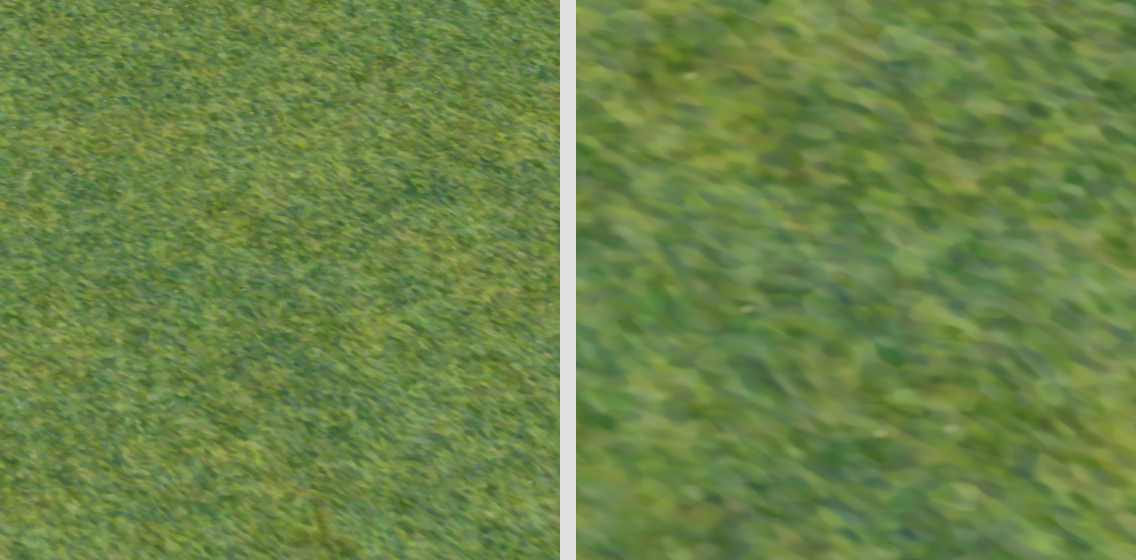
Left, the full canvas; right, a detail of the centre.
Give the GLSL for this texture, as a WebGL 1 fragment shader.

```glsl
precision highp float;
uniform vec2 u_resolution;

// Colour: average turf and the three axes along which it varies
const vec3 TURF = vec3(0.423, 0.518, 0.275);
const vec3 LIGHT_AXIS = vec3(0.055, 0.050, 0.032);
const vec3 WARM_AXIS = vec3(0.028, 0.006, -0.020);
const vec3 GREY_AXIS = vec3(0.010, -0.004, 0.030);
const vec3 SPECK = vec3(0.66, 0.66, 0.50);

// Cell sizes (along, across the blades) in canvas heights
const vec2 BLADE_SIZE = vec2(0.0175, 0.0076);
const vec2 FIBRE_SIZE = vec2(0.0145, 0.0068);
const vec2 TUFT_SIZE = vec2(0.038, 0.021);
const vec2 PATCH_SIZE = vec2(0.16, 0.09);
const float SPECK_CELL = 0.05;
const float SPECK_CHANCE = 0.012;

// Share of each layer in (light, warm, grey)
const vec3 BLADE_MIX = vec3(0.51, 0.34, 0.46);
const vec3 FIBRE_MIX = vec3(0.43, 0.26, 0.42);
const vec3 TUFT_MIX = vec3(0.35, 0.38, 0.27);
const vec3 PATCH_MIX = vec3(0.17, 0.34, 0.08);

const float LEAN = -0.63;       // blade direction in radians
const float FIBRE_TURN = 0.25;  // extra turn of the second blade layer
const float SWAY = 0.003;       // reach of the waves that bend the blades
const float FALLOFF = 4.7;      // sharpness of the cell blending
const float NOISE_GAIN = 5.5;   // brings the noise to unit spread

vec3 hash3(vec2 p) {
  vec3 h = fract(p.xyx * vec3(0.1031, 0.1030, 0.0973));
  h += dot(h, h.yxz + 33.33);
  return fract((h.xxy + h.yzz) * h.zyx);
}

vec2 rotate(vec2 p, float angle) {
  float c = cos(angle);
  float s = sin(angle);
  return vec2(c * p.x + s * p.y, c * p.y - s * p.x);
}

// Soft cellular noise: three independent signals centred on zero
vec3 cellNoise(vec2 p) {
  vec2 base = floor(p);
  vec3 sum = vec3(0.0);
  float total = 0.0;
  for (int j = -1; j <= 1; j++) {
    for (int i = -1; i <= 1; i++) {
      vec2 cell = base + vec2(float(i), float(j));
      vec2 offset = cell + hash3(cell + 57.3).xy - p;
      float weight = exp(-FALLOFF * dot(offset, offset));
      sum += weight * hash3(cell);
      total += weight;
    }
  }
  return (sum / total - 0.5) * NOISE_GAIN;
}

// Ground receding toward the top, where blades lie flatter and finer
vec2 groundPlane(vec2 p) {
  float x = p.x - 0.5;
  return vec2(x * (1.0 + 0.4 * p.y),
              p.y + 0.35 * p.y * p.y - 0.25 * x * p.y);
}

// Gentle layered waves that keep the blades from running parallel
vec2 sway(vec2 p) {
  return SWAY * vec2(sin(p.y * 31.0 + 2.0 * sin(p.x * 13.0)),
                     sin(p.x * 37.0 + 2.0 * sin(p.y * 17.0)));
}

// Rare dry flecks, kept away from their cell borders
float specks(vec2 p) {
  vec2 cell = floor(p / SPECK_CELL);
  vec3 seed = hash3(cell + 211.7);
  vec2 offset = fract(p / SPECK_CELL) - mix(vec2(0.3), vec2(0.7), seed.xy);
  float dist = length(offset * vec2(1.0, 1.8));
  return step(seed.z, SPECK_CHANCE) * (1.0 - smoothstep(0.03, 0.16, dist));
}

void main() {
  vec2 uv = gl_FragCoord.xy / u_resolution.y;
  vec2 ground = groundPlane(uv);
  vec2 swayed = ground + sway(ground);
  vec2 blades = rotate(swayed, LEAN);
  vec2 fibres = rotate(swayed, LEAN + FIBRE_TURN);
  vec2 patches = rotate(swayed, LEAN * 0.5);

  // Layers from fine blades to broad patches
  vec3 tone = BLADE_MIX * cellNoise(blades / BLADE_SIZE)
            + FIBRE_MIX * cellNoise(fibres / FIBRE_SIZE + 91.0)
            + TUFT_MIX * cellNoise(blades / TUFT_SIZE + 37.0)
            + PATCH_MIX * cellNoise(patches / PATCH_SIZE + 13.0);

  vec3 color = TURF + LIGHT_AXIS * tone.x + WARM_AXIS * tone.y + GREY_AXIS * tone.z;
  color = mix(color, SPECK, 0.6 * specks(ground));
  gl_FragColor = vec4(clamp(color, 0.0, 1.0), 1.0);
}
```
